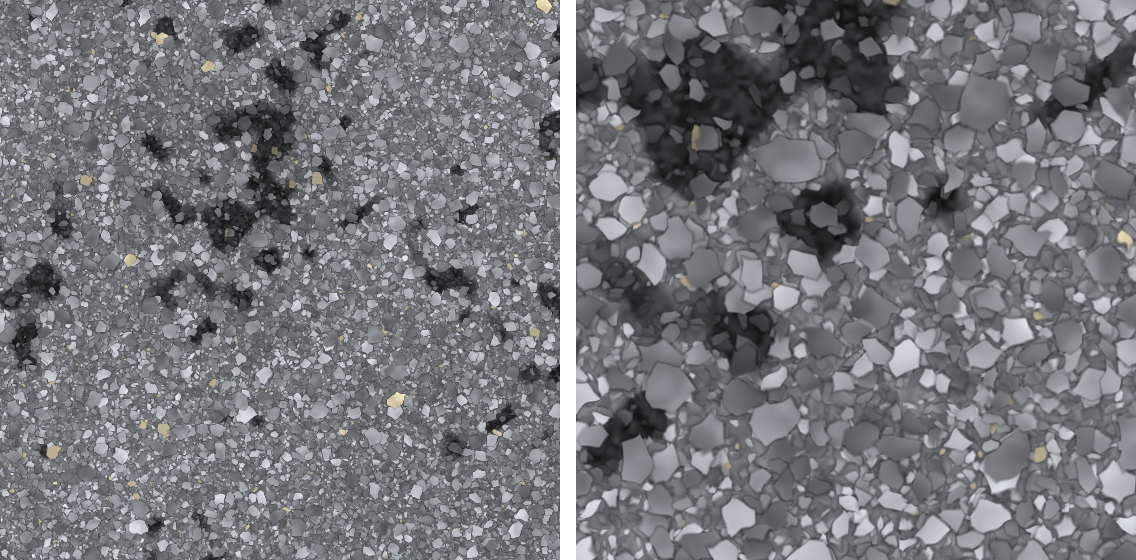
Left: the whole. Right: its middle third, enlarged.
Give the GLSL for this texture, as a three.js fragment shader.

```glsl
varying vec2 vUv;

const float TAU = 6.2831853;
const int LAYERS = 6;               // stone sizes, fine to coarse
const int SIDES = 6;                // cut faces per stone
const float FINEST_CELLS = 150.0;   // cells across for the finest chips
const float LAYER_SHRINK = 0.72;    // cell count ratio between layers
const float FINE_SHARE = 0.85;      // chance of a stone per cell
const float COARSE_SHARE = 0.40;
const float EDGE_SOFTNESS = 0.0011;
const float RIM_WIDTH = 0.0028;
const float RIM_SHADE = 0.27;
const float BINDER_TONE = 0.47;
const float TAR_TONE = 0.16;
const float STONE_DARK = 0.40;
const float STONE_LIGHT = 0.82;
const float STONE_SKEW = 1.7;       // higher gives fewer light stones
const float WARM_SHARE = 0.03;
const vec3 COOL_TINT = vec3(0.98, 1.0, 1.03);
const vec3 WARM_TINT = vec3(1.13, 1.06, 0.88);
const vec2 TAR_CENTRE = vec2(0.72, 0.60);

float hash(vec2 p) {
  return fract(sin(dot(p, vec2(127.1, 311.7))) * 43758.5453);
}

float noise(vec2 p) {
  vec2 cell = floor(p);
  vec2 f = fract(p);
  f = f * f * (3.0 - 2.0 * f);
  float low = mix(hash(cell), hash(cell + vec2(1.0, 0.0)), f.x);
  float high = mix(hash(cell + vec2(0.0, 1.0)), hash(cell + 1.0), f.x);
  return mix(low, high, f.y);
}

// Small open, dark pockets, gathered loosely around one worn area
float tarAmount(vec2 p) {
  vec2 away = p - TAR_CENTRE;
  vec2 q = mat2(0.8, -0.6, 0.6, 0.8) * p;
  float field = 0.45 * noise(q * 8.0 + 3.7) + 0.55 * noise(q * 27.0 + 8.1);
  field += 0.10 * exp(-9.0 * dot(away, away));
  return smoothstep(0.69, 0.82, field);
}

// Irregular convex stone bounded by randomly turned faces
float stoneDistance(vec2 p, vec2 seed, float radius) {
  float turn = TAU * hash(seed + 1.3);
  float c = cos(turn);
  float s = sin(turn);
  p = mat2(c, -s, s, c) * p;
  p.y *= 1.0 + 0.7 * hash(seed + 2.9);
  float d = -1.0;
  for (int k = 0; k < SIDES; k++) {
    float face = float(k);
    float angle = TAU * (face + 0.7 * hash(seed + face * 3.1)) / float(SIDES);
    float reach = radius * (0.7 + 0.4 * hash(seed + face * 5.3 + 0.7));
    d = max(d, dot(p, vec2(cos(angle), sin(angle))) - reach);
  }
  return d;
}

vec3 stoneColour(vec2 local, vec2 seed, vec2 uv, float tar, float coarse) {
  float tone = mix(STONE_DARK, STONE_LIGHT, pow(hash(seed + 7.7), STONE_SKEW));
  float slope = TAU * hash(seed + 9.2);
  tone += 0.13 * dot(local, vec2(cos(slope), sin(slope)));
  tone += 0.13 * (noise(uv * 95.0 + seed) - 0.5);
  float warm = step(hash(seed + 11.4), WARM_SHARE * coarse * coarse);
  tone = mix(tone, max(tone, 0.62), warm);
  tone *= 1.0 - tar * mix(0.55, 0.25, coarse);
  return tone * mix(COOL_TINT, WARM_TINT, warm);
}

// Lays one size of stone over the surface
vec3 layStones(vec3 colour, vec2 uv, float cells, float coarse, float layer) {
  vec2 grid = uv * cells;
  vec2 home = floor(grid);
  float share = mix(FINE_SHARE, COARSE_SHARE, coarse);
  for (int y = -1; y <= 1; y++) {
    for (int x = -1; x <= 1; x++) {
      vec2 cell = home + vec2(float(x), float(y));
      vec2 seed = cell + layer * 37.3;
      vec2 jitter = vec2(hash(seed + 4.1), hash(seed + 6.3)) - 0.5;
      vec2 centre = cell + 0.5 + 0.7 * jitter;
      vec2 local = grid - centre;
      if (hash(seed) > share || dot(local, local) > 1.1) continue;
      float tar = tarAmount(centre / cells);
      if (hash(seed + 8.8) < tar * mix(0.85, 0.4, coarse)) continue;
      float radius = mix(0.24, 0.53, hash(seed + 5.9));
      float d = stoneDistance(local, seed, radius) / cells;
      float rim = 1.0 - smoothstep(0.0, RIM_WIDTH, d);
      colour *= 1.0 - RIM_SHADE * rim * mix(0.45, 1.0, coarse);
      float cover = 1.0 - smoothstep(-EDGE_SOFTNESS, EDGE_SOFTNESS, d);
      colour = mix(colour, stoneColour(local, seed, uv, tar, coarse), cover);
    }
  }
  return colour;
}

void main() {
  // Slight warp roughens the straight stone faces
  vec2 warp = vec2(noise(vUv * 130.0), noise(vUv * 130.0 + 41.0)) - 0.5;
  vec2 uv = vUv + 0.0042 * warp;

  // Binder with fine grit
  float grit = noise(uv * 240.0) - 0.5 + 0.6 * (noise(uv * 70.0) - 0.5);
  float binder = mix(BINDER_TONE, TAR_TONE, tarAmount(uv)) + 0.15 * grit;
  vec3 colour = binder * COOL_TINT;

  // Stones, fine below coarse
  float cells = FINEST_CELLS;
  for (int i = 0; i < LAYERS; i++) {
    float layer = float(i);
    colour = layStones(colour, uv, cells, layer / float(LAYERS - 1), layer);
    cells *= LAYER_SHRINK;
  }

  // Broad uneven wear
  colour *= 1.0 + 0.14 * (noise(vUv * 4.0 + 17.0) - 0.5);
  gl_FragColor = vec4(clamp(colour, 0.0, 1.0), 1.0);
}
```
